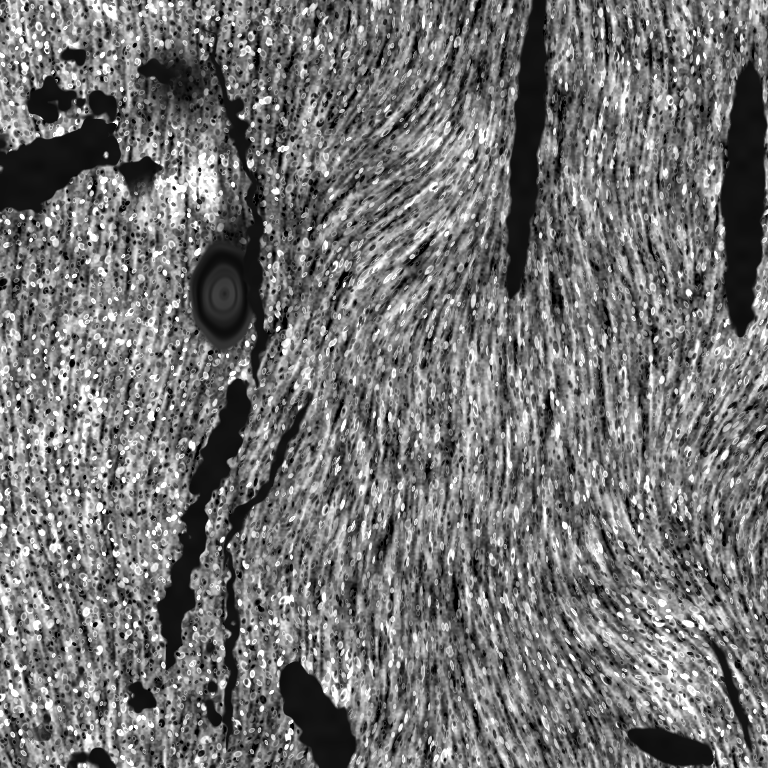
A Shadertoy shader for this texture:

```glsl
#define BASE_TONE 0.46
#define FIBRE_CONTRAST 1.5
#define FIBRE_FREQ 210.0
#define FIBRE_STEP 0.0042
#define GRAIN 0.16
#define LARGE_CELLS 62.0
#define SMALL_CELLS 98.0
#define CELL_OPACITY 0.8
#define EDGE 0.0025
#define CLEFT_TONE 0.05

vec3 hash3(vec2 p) {
    vec3 h = fract(p.xyx * vec3(0.1031, 0.1030, 0.0973));
    h += dot(h, h.yxz + 33.33);
    return fract((h.xxy + h.yzz) * h.zyx);
}

float noise(vec2 p) {
    vec2 i = floor(p), f = fract(p);
    f = f * f * (3.0 - 2.0 * f);
    return mix(mix(hash3(i).x, hash3(i + vec2(1, 0)).x, f.x),
               mix(hash3(i + vec2(0, 1)).x, hash3(i + vec2(1, 1)).x, f.x), f.y);
}

float fbm(vec2 p) {
    return 0.55 * noise(p) + 0.3 * noise(p * 2.1 + 17.0) + 0.15 * noise(p * 4.3 + 41.0);
}

float spot(vec2 p, vec2 centre, vec2 radius) {
    vec2 q = (p - centre) / radius;
    return exp(-dot(q, q));
}

// Fibre angle, clockwise from vertical
float lean(vec2 p) {
    return 0.8 * spot(p, vec2(0.52, 0.74), vec2(0.15, 0.2))
         - 0.65 * spot(p, vec2(0.88, 0.14), vec2(0.16, 0.18))
         + 0.6 * spot(p, vec2(0.95, 0.45), vec2(0.12))
         + 0.4 * spot(p, vec2(0.36, 0.38), vec2(0.12, 0.2))
         - 0.6 * spot(p, vec2(0.05, 0.22), vec2(0.15))
         + 0.7 * (noise(p * 6.0) - 0.5);
}

// 0 = packed round cells, 1 = long fibres
float fibrous(vec2 p) {
    float band = smoothstep(0.25, 0.55, p.x) * (1.0 - 0.4 * smoothstep(0.75, 0.9, p.x));
    return clamp(band + 0.9 * (noise(p * 7.0 + 5.0) - 0.5), 0.0, 1.0);
}

float glow(vec2 p) {
    return 0.74 + 0.45 * fbm(p * 6.0 + 9.0) + 0.12 * smoothstep(0.4, 0.1, p.x)
         + 0.9 * spot(p, vec2(0.265, 0.755), vec2(0.035))
         + 0.4 * spot(p, vec2(0.61, 0.81), vec2(0.06, 0.05))
         + 0.35 * spot(p, vec2(0.88, 0.13), vec2(0.07, 0.09))
         + 0.5 * spot(p, vec2(0.43, 0.1), vec2(0.05));
}

vec2 alongAxes(vec2 v, float angle) {
    float s = sin(angle), c = cos(angle);
    return vec2(v.x * c - v.y * s, v.x * s + v.y * c);
}

// Noise smeared along the fibre direction
float fibres(vec2 p) {
    float angle = lean(p), sum = 0.0;
    vec2 dir = vec2(sin(angle), cos(angle));
    for (int i = -5; i <= 5; i++)
        sum += noise((p + dir * float(i) * FIBRE_STEP) * FIBRE_FREQ);
    return sum / 11.0 - 0.5;
}

// Oriented cells: solid, ringed, and a few black ones
float paintCells(float tone, vec2 p, float scale, float seed) {
    for (int j = -1; j <= 1; j++)
    for (int i = -1; i <= 1; i++) {
        vec2 cell = floor(p * scale) + vec2(i, j);
        vec3 a = hash3(cell + seed), b = hash3(cell + seed + 71.0);
        vec2 centre = (cell + a.xy) / scale;
        float fib = fibrous(centre);
        float angle = lean(centre) + (b.x - 0.5) * mix(2.0, 0.3, fib);
        vec2 axes = mix(vec2(0.36, 0.52), vec2(0.22, 0.95), fib * b.y) * mix(0.65, 1.0, b.z);
        float r = length(alongAxes((p - centre) * scale, angle) / axes);
        float shade = mix(0.27, 0.68, a.z) + 0.5 * pow(a.z, 6.0);
        float ringed = step(0.5, fract(b.z * 7.0));
        shade -= 0.24 * ringed * (1.0 - smoothstep(0.3, 0.7, r));
        shade = a.z < 0.015 ? 0.08 : shade * glow(centre);
        tone = mix(tone, shade, CELL_OPACITY * (1.0 - smoothstep(0.6, 1.05, r)));
    }
    return tone;
}

// Distance to a spindle from a to b
float spindle(vec2 p, vec2 a, vec2 b, float width) {
    vec2 ab = b - a;
    float h = clamp(dot(p - a, ab) / dot(ab, ab), 0.0, 1.0);
    return length(p - a - ab * h) - width * sqrt(4.0 * h * (1.0 - h));
}

float clefts(vec2 p) {
    float ragged = mix(2.2, 0.8, smoothstep(0.2, 0.6, p.x));
    p += ragged * (0.012 * (vec2(noise(p * 24.0), noise(p * 24.0 + 50.0)) - 0.5)
                 + 0.008 * (vec2(noise(p * 80.0), noise(p * 80.0 + 50.0)) - 0.5));
    float d = spindle(p, vec2(0.705, 1.02), vec2(0.667, 0.61), 0.019);
    d = min(d, spindle(p, vec2(0.975, 0.92), vec2(0.962, 0.56), 0.027));
    d = min(d, spindle(p, vec2(0.315, 0.51), vec2(0.255, 0.33), 0.019));
    d = min(d, spindle(p, vec2(0.26, 0.36), vec2(0.21, 0.12), 0.021));
    d = min(d, spindle(p, vec2(0.41, 0.49), vec2(0.29, 0.26), 0.007));
    d = min(d, spindle(p, vec2(0.30, 0.28), vec2(0.29, 0.02), 0.008));
    d = min(d, spindle(p, vec2(-0.04, 0.72), vec2(0.15, 0.83), 0.036));
    d = min(d, spindle(p, vec2(0.38, 0.14), vec2(0.45, -0.03), 0.033));
    d = min(d, spindle(p, vec2(0.82, 0.045), vec2(0.93, 0.01), 0.02));
    d = min(d, spindle(p, vec2(0.93, 0.17), vec2(0.98, 0.02), 0.007));
    d = min(d, spindle(p, vec2(0.27, 0.97), vec2(0.335, 0.74), 0.006));
    return min(d, spindle(p, vec2(0.33, 0.78), vec2(0.335, 0.5), 0.009));
}

void mainImage(out vec4 fragColor, in vec2 fragCoord) {
    vec2 p = fragCoord / iResolution.y;

    // Tissue
    float streak = fibres(p);
    float tone = (BASE_TONE + streak * FIBRE_CONTRAST) * glow(p);
    tone = paintCells(tone, p, LARGE_CELLS, 11.0);
    tone = paintCells(tone, p, SMALL_CELLS, 307.0);
    tone += 0.8 * streak * fibrous(p) + GRAIN * (noise(p * 330.0) - 0.5);
    tone = 0.48 + (tone - 0.48) * mix(1.4, 1.05, fibrous(p));

    // Dim smudge and vessel with a black wall
    float smudge = spot(p, vec2(0.235, 0.89), vec2(0.05)) + spot(p, vec2(0.305, 0.68), vec2(0.025, 0.08));
    tone *= 1.0 - 0.8 * clamp(smudge, 0.0, 1.0);
    vec2 v = p - vec2(0.29, 0.615) + 0.012 * (noise(p * 30.0) - 0.5);
    float r = length(v / vec2(0.034, 0.055));
    float lumen = 0.13 + 0.12 * noise(vec2(r * 9.0, v.y * 25.0));
    tone = mix(tone, lumen, 1.0 - smoothstep(1.2, 1.35, r));
    tone *= 1.0 - 0.75 * exp(-pow((r - 0.9) / 0.2, 2.0));

    // Torn gaps and dark debris
    float debrisArea = spot(p, vec2(0.1, 0.85), vec2(0.14, 0.1)) + spot(p, vec2(0.22, 0.06), vec2(0.15, 0.1));
    float debris = smoothstep(0.68, 0.74, fbm(p * 22.0) + 0.2 * debrisArea - 0.06);
    float gap = max(1.0 - smoothstep(-EDGE, EDGE, clefts(p)), debris * smoothstep(0.1, 0.4, debrisArea));
    tone = mix(tone, CLEFT_TONE + 0.03 * noise(p * 60.0), gap);

    fragColor = vec4(vec3(clamp(tone, 0.0, 1.0)), 1.0);
}
```
